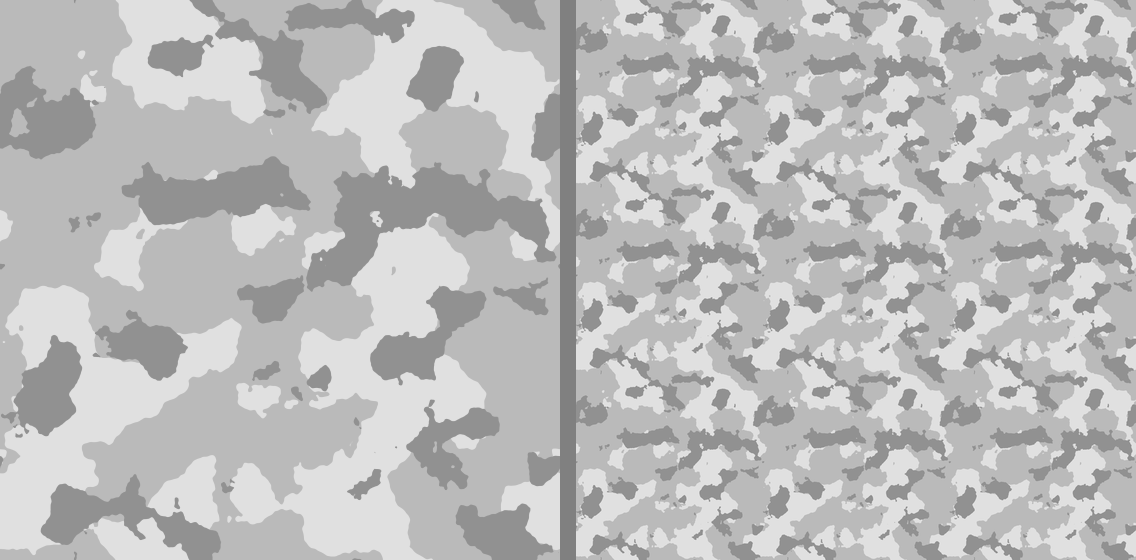
Left, the tile; right, the same tile 3 across and 3 down.
Reproduce this pattern procedurally as a three.js fragment shader.

```glsl
#define LIGHT_SCALE 5.0
#define DARK_SCALE 7.0
#define LIGHT_LEVEL 0.055
#define DARK_LEVEL 0.203
#define ROUGHNESS 0.45
#define OCTAVES 5
#define EDGE_WIDTH 0.0012
#define MID_GREY vec3(0.73)
#define LIGHT_GREY vec3(0.88)
#define DARK_GREY vec3(0.57)

varying vec2 vUv;

float hash(vec2 cell, float seed) {
  vec3 q = fract(vec3(cell.xyx + seed) * vec3(0.1031, 0.1030, 0.0973));
  q += dot(q, q.yzx + 33.33);
  return fract((q.x + q.y) * q.z);
}

// Dot product of a wrapped lattice gradient with the offset from its corner
float cornerSlope(vec2 cell, vec2 offset, float period, float seed) {
  float angle = 6.28318 * hash(mod(cell, period), seed);
  return dot(vec2(cos(angle), sin(angle)), offset);
}

float gradientNoise(vec2 p, float period, float seed) {
  vec2 cell = floor(p);
  vec2 f = fract(p);
  vec2 fade = f * f * f * (f * (f * 6.0 - 15.0) + 10.0);
  vec2 e = vec2(1.0, 0.0);
  float a = cornerSlope(cell, f, period, seed);
  float b = cornerSlope(cell + e.xy, f - e.xy, period, seed);
  float c = cornerSlope(cell + e.yx, f - e.yx, period, seed);
  float d = cornerSlope(cell + e.xx, f - e.xx, period, seed);
  return mix(mix(a, b, fade.x), mix(c, d, fade.x), fade.y);
}

// Tiling fractal field; each octave is shifted so the lattices do not line up
float blotchField(vec2 uv, float scale, float seed) {
  float sum = 0.0;
  float amplitude = 1.0;
  float period = scale;
  for (int i = 0; i < OCTAVES; i++) {
    float layer = float(i);
    vec2 p = (uv + layer * vec2(0.137, 0.071)) * period;
    sum += amplitude * gradientNoise(p, period, seed + layer * 17.0);
    amplitude *= ROUGHNESS;
    period *= 2.0;
  }
  return sum;
}

// Coverage from the estimated distance to the contour, for an even soft edge
float blotchMask(vec2 uv, float scale, float level, float seed) {
  vec2 stepSize = vec2(0.0008, 0.0);
  float value = blotchField(uv, scale, seed);
  vec2 slope = vec2(blotchField(uv + stepSize.xy, scale, seed),
                    blotchField(uv + stepSize.yx, scale, seed)) - value;
  float steepness = max(length(slope) / stepSize.x, 0.3);
  return smoothstep(-EDGE_WIDTH, EDGE_WIDTH, (value - level) / steepness);
}

void main() {
  // Dark blotches lie over the light ones
  float lightMask = blotchMask(vUv, LIGHT_SCALE, LIGHT_LEVEL, 11.0);
  float darkMask = blotchMask(vUv, DARK_SCALE, DARK_LEVEL, 203.0);
  vec3 color = mix(MID_GREY, LIGHT_GREY, lightMask);
  color = mix(color, DARK_GREY, darkMask);
  gl_FragColor = vec4(color, 1.0);
}
```
